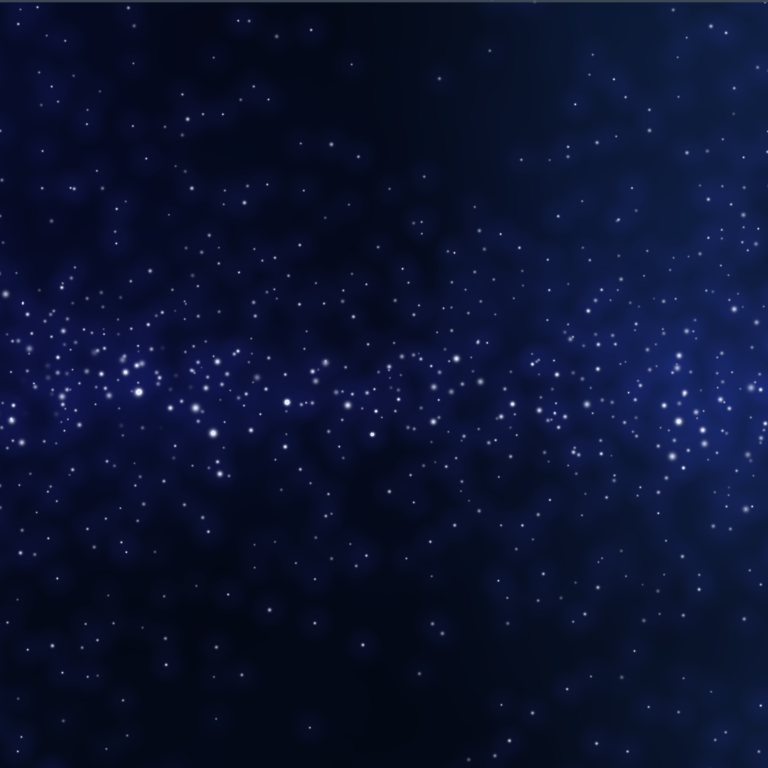
A three.js fragment shader for this texture:

```glsl
varying vec2 vUv;

const vec3 NIGHT = vec3(0.012, 0.034, 0.085);
const vec3 EAST_GLOW = vec3(0.040, 0.076, 0.145);
const vec3 WEST_GLOW = vec3(0.008, 0.006, 0.050);
const vec3 BAND_GLOW = vec3(0.022, 0.026, 0.110);
const vec3 HALO_COLOR = vec3(0.046, 0.046, 0.165);
const vec3 STAR_COLOR = vec3(0.90, 0.92, 1.0);
const vec3 EDGE_COLOR = vec3(0.27, 0.31, 0.36);
const float BAND_Y = 0.505;
const float EDGE_WIDTH = 0.003;

float hash(vec2 p) {
  vec3 q = fract(vec3(p.xyx) * 0.1031);
  q += dot(q, q.yzx + 33.33);
  return fract((q.x + q.y) * q.z);
}

float noise(vec2 p) {
  vec2 i = floor(p);
  vec2 f = fract(p);
  f = f * f * (3.0 - 2.0 * f);
  return mix(mix(hash(i), hash(i + vec2(1.0, 0.0)), f.x),
             mix(hash(i + vec2(0.0, 1.0)), hash(i + vec2(1.0, 1.0)), f.x), f.y);
}

float fbm(vec2 p) {
  float sum = 0.0;
  float gain = 0.5;
  for (int i = 0; i < 4; i++) {
    sum += gain * noise(p);
    p = p * 2.03 + 17.1;
    gain *= 0.5;
  }
  return sum;
}

// Bell across the band, flaring towards the left and right ends
float bandProfile(vec2 p, float center, float spread) {
  float side = abs(p.x - 0.5) * 2.0;
  float d = (p.y - center) / (spread * (1.0 + 0.8 * pow(side, 4.0)));
  return exp(-d * d);
}

// Chance of a small background star: patchy, sparse in two dark hollows
float fieldDensity(vec2 p) {
  float patches = smoothstep(0.2, 0.75, noise(p * 7.0 + 4.0));
  vec2 top = (p - vec2(0.56, 0.89)) / vec2(0.24, 0.13);
  vec2 bottom = (p - vec2(0.42, 0.06)) / vec2(0.34, 0.17);
  float hollow = exp(-dot(top, top)) + exp(-dot(bottom, bottom));
  float middle = bandProfile(p, 0.54, 0.24);
  return (0.18 + 0.28 * patches + 0.30 * middle) * (1.0 - 0.65 * min(hollow, 1.0));
}

// Jittered star grid: x is core light, y is halo light.
// A spread of zero selects the background field.
vec2 starLayer(vec2 uv, float cells, float seed, vec2 radii,
               float center, float spread, float amount) {
  vec2 light = vec2(0.0);
  vec2 home = floor(uv * cells);
  for (int y = -1; y <= 1; y++) {
    for (int x = -1; x <= 1; x++) {
      vec2 id = home + vec2(float(x), float(y));
      vec2 key = id + seed;
      vec2 pos = (id + vec2(hash(key), hash(key + 71.7))) / cells;
      float density = spread > 0.0 ? bandProfile(pos, center, spread)
                                   : fieldDensity(pos);
      float lit = step(hash(key + 29.3), density * amount);
      float size = hash(key + 113.9);
      float radius = mix(radii.x, radii.y, size * size);
      float d = length(uv - pos);
      float reach = max(1.0 - d * d * cells * cells, 0.0);
      float brightness = mix(0.45, 1.15, hash(key + 53.1));
      float core = exp(-pow(d / radius, 2.0));
      light += lit * brightness * vec2(core, reach * reach);
    }
  }
  return light;
}

void main() {
  vec2 uv = vUv;

  // Night sky with a bluer right side and a violet left side
  float cloud = fbm(uv * 4.5 + 8.0);
  float east = smoothstep(0.45, 1.05, uv.x + 0.12 * (uv.y - 0.5));
  float west = 1.0 - smoothstep(0.0, 0.55, uv.x);
  vec3 color = NIGHT * (0.75 + 0.5 * cloud);
  color += EAST_GLOW * east * (0.65 + 0.5 * cloud);
  color += WEST_GLOW * west * smoothstep(0.05, 0.65, uv.y);

  // Broad haze and the brighter spine of the band
  float haze = bandProfile(uv, 0.54, 0.26);
  float spine = bandProfile(uv, BAND_Y, 0.07);
  color += BAND_GLOW * (0.40 * haze + 0.45 * spine) * (0.3 + 1.3 * cloud);

  // Faint field, crowded band, dense left knot and large bright stars
  vec2 field = starLayer(uv, 32.0, 11.0, vec2(0.0014, 0.0024), 0.0, 0.0, 1.0);
  vec2 dust = starLayer(uv, 46.0, 167.0, vec2(0.0013, 0.0024), 0.52, 0.13, 0.28);
  vec2 crowd = starLayer(uv, 36.0, 241.0, vec2(0.0021, 0.0039), BAND_Y, 0.068, 0.58);
  vec2 bright = starLayer(uv, 23.0, 389.0, vec2(0.0034, 0.0052), 0.48, 0.055, 0.34);
  vec2 knotAxis = (uv - vec2(0.15, 0.505)) / vec2(0.07, 0.045);
  float knot = exp(-dot(knotAxis, knotAxis));
  vec2 cluster = knot * starLayer(uv, 44.0, 521.0, vec2(0.0025, 0.0043),
                                  BAND_Y, 0.05, 0.55);

  // Overlapping halos saturate softly
  float halo = 0.42 * field.y + 0.22 * dust.y + 0.55 * crowd.y
             + 0.55 * bright.y + 0.5 * cluster.y;
  color += HALO_COLOR * (1.0 - exp(-halo));

  float core = 0.75 * field.x + 0.55 * dust.x + crowd.x
             + 1.35 * bright.x + 1.1 * cluster.x;
  color = mix(color, STAR_COLOR, clamp(core, 0.0, 1.0));

  // Pale line along the top edge
  float edge = smoothstep(1.0 - EDGE_WIDTH * 1.4, 1.0 - EDGE_WIDTH * 0.6, uv.y);
  color = mix(color, EDGE_COLOR, edge * 0.85);

  gl_FragColor = vec4(color, 1.0);
}
```
